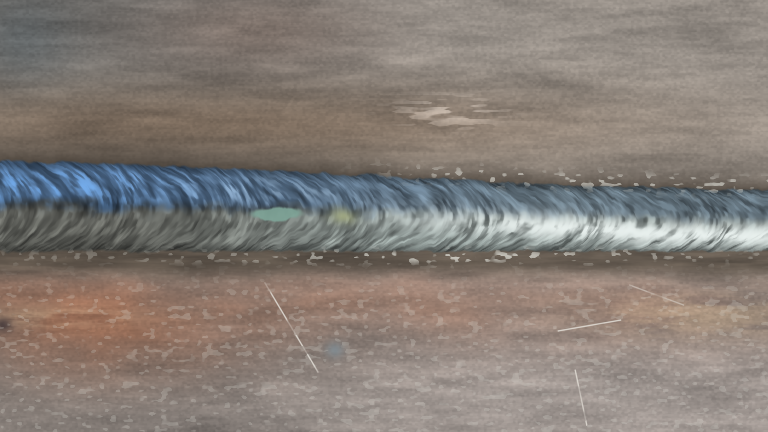
This texture is drawn by a Shadertoy shader. Its source:

```glsl
// A weld bead across rusty steel plate: blue upper flank, bright lower flank.
// Soft cellular noise is stretched along the plate and bent into ripples on the
// bead; scratches and spatter lie on top.

#define BEAD_LOW 0.418
#define BEAD_TOP 0.628
#define BEAD_TAPER 0.068
#define EDGE_ROUGH 0.014
#define RIPPLE_FREQ 62.0
#define RIPPLE_BEND 0.32
#define BLUE_GLINT 0.85
#define WHITE_GLINT 0.95
#define RUST 0.55
#define ASPECT vec2(16.0 / 9.0, 1.0)

vec2 hash2(vec2 p) {
    vec3 q = fract(p.xyx * vec3(0.1031, 0.1030, 0.0973));
    q += dot(q, q.yzx + 33.33);
    return fract((q.xx + q.yz) * q.zy);
}

// Cellular noise with soft blending between the cell values
float cells(vec2 p) {
    vec2 base = floor(p), f = p - base;
    float sum = 0.0, total = 0.0;
    for (int k = 0; k < 9; k++) {
        vec2 o = vec2(k % 3, k / 3) - 1.0;
        vec2 h = hash2(base + o + 100.0);
        vec2 d = o + 0.2 + 0.6 * h - f;
        float w = exp(-5.0 * dot(d, d));
        sum += w * fract(h.x * 7.3 + h.y * 13.7);
        total += w;
    }
    return sum / total;
}

float layered(vec2 p) {
    float sum = 0.0, amp = 0.5;
    for (int i = 0; i < 4; i++) {
        sum += amp * cells(p);
        p = mat2(1.9, 0.3, -0.3, 1.9) * p + 17.0;
        amp *= 0.55;
    }
    return sum;
}

float band(float x, float centre, float width) {
    float d = (x - centre) / width;
    return exp(-d * d);
}

float blob(vec2 p, float x, float y, float w, float h) {
    return band(p.x, x, w) * band(p.y, y, h);
}

float scratch(vec2 uv, vec2 a, vec2 b) {
    vec2 ab = (b - a) * ASPECT, d = (uv - a) * ASPECT;
    float t = clamp(dot(d, ab) / dot(ab, ab), 0.0, 1.0);
    float soft = 0.7 / iResolution.y;
    return 1.0 - smoothstep(0.0016 - soft, 0.0016 + soft, length(d - ab * t));
}

vec3 plate(vec2 uv, vec2 p, float top) {
    float mottle = layered(p * vec2(3.0, 7.0));
    float streak = layered(p * vec2(7.0, 48.0) + 9.0);
    float grain = cells(p * vec2(150.0, 190.0));
    float right = smoothstep(0.0, 0.75, uv.x);

    // Upper plate: cool grey, warming towards the weld
    vec3 upper = mix(vec3(0.43, 0.425, 0.415), vec3(0.61, 0.58, 0.55), right);
    upper = mix(upper, vec3(0.53, 0.445, 0.37), 0.75 * blob(uv, 0.25, 0.71, 0.6, 0.1));
    upper = mix(upper, vec3(0.5, 0.42, 0.38), 0.5 * blob(uv, 0.33, 0.93, 0.16, 0.1));
    upper = mix(upper, vec3(0.38, 0.42, 0.44), 0.5 * blob(uv, 0.03, 0.91, 0.06, 0.09));

    // Lower plate: rust below the weld, pale grey at the bottom
    vec3 lower = mix(vec3(0.49, 0.46, 0.44), vec3(0.63, 0.595, 0.575), right);
    float rust = band(uv.y, 0.29, 0.1) * (1.0 - 0.35 * uv.x) + 0.7 * blob(uv, 0.15, 0.19, 0.17, 0.09);
    lower = mix(lower, vec3(0.56, 0.4, 0.32), min(rust * RUST * (0.4 + 1.4 * mottle), 1.0));
    float tan_ = 0.55 * blob(uv, 0.93, 0.27, 0.15, 0.05) + 0.5 * blob(uv, 0.04, 0.265, 0.12, 0.025);
    lower = mix(lower, vec3(0.7, 0.61, 0.5), tan_ * smoothstep(0.2, 0.6, streak));

    float side = step(0.5, uv.y);
    vec3 col = mix(lower, upper, side);
    col *= 1.0 + 0.32 * (mottle - 0.5) + 0.3 * (streak - 0.5) + 0.1 * (grain - 0.5);
    float worn = smoothstep(0.52, 0.72, cells(p * vec2(22.0, 150.0)));
    col += 0.22 * worn * blob(uv, 0.585, 0.74, 0.07, 0.035);

    // Scorched shadow on both sides of the bead
    float above = exp(-max(uv.y - top, 0.0) / 0.038);
    col = mix(col, vec3(0.27, 0.235, 0.2), 0.75 * above * side);
    float below = 1.0 - smoothstep(0.025, 0.085, BEAD_LOW - uv.y + 0.03 * (mottle - 0.5));
    return mix(col, vec3(0.34, 0.305, 0.265) * (0.7 + 0.6 * streak), 0.85 * below * (1.0 - side));
}

vec3 bead(float x, float v, vec2 p) {
    // Ripples bulge to the right
    float along = RIPPLE_FREQ * (p.x + RIPPLE_BEND * (v - 0.5) * (v - 0.5) + 0.012 * sin(p.x * 23.0));
    float tone = 0.55 * cells(vec2(along, v * 5.0)) + 0.45 * cells(vec2(along * 2.3, v * 11.0) + 31.0);
    float patches = layered(p * vec2(13.0, 26.0) + 4.0);
    vec3 top = mix(vec3(0.29, 0.4, 0.53), vec3(0.37, 0.43, 0.47), smoothstep(0.1, 0.75, x));
    vec3 low = mix(vec3(0.37, 0.375, 0.355), vec3(0.52, 0.56, 0.55), smoothstep(0.12, 0.6, x));
    vec3 col = mix(low, top, smoothstep(0.42, 0.62, v + 0.2 * (patches - 0.5)));
    col *= 0.55 + 0.9 * tone;
    col *= 1.0 - 0.3 * band(v, 0.53, 0.07) * (1.0 - smoothstep(0.3, 0.6, x));

    // Blue glints at the upper left, white sheen along the lower right
    vec3 glint = mix(vec3(0.46, 0.69, 0.95), vec3(0.72, 0.8, 0.86), smoothstep(0.1, 0.4, x));
    float blue = band(v, 0.74, 0.17) * (1.0 - smoothstep(0.12, 0.62, x));
    col = mix(col, glint, BLUE_GLINT * blue * smoothstep(0.4, 0.72, 0.6 * tone + 0.4 * patches));
    float sheen = band(v, 0.47 - 0.22 * smoothstep(0.45, 1.0, x), 0.19) * smoothstep(0.38, 0.74, x);
    col = mix(col, vec3(0.92, 0.95, 0.94), WHITE_GLINT * sheen * smoothstep(0.18, 0.58, 0.5 * (tone + patches)));

    // Slag stains on the ridge
    float slag = smoothstep(0.3, 0.6, blob(vec2(x, v), 0.36, 0.47, 0.036, 0.09));
    col = mix(col, vec3(0.5, 0.65, 0.6), 0.9 * slag);
    col = mix(col, vec3(0.66, 0.69, 0.5), 0.7 * blob(vec2(x, v), 0.447, 0.46, 0.016, 0.09));
    return col * (0.72 + 0.28 * smoothstep(0.5, 0.37, abs(v - 0.5)));
}

void mainImage(out vec4 fragColor, in vec2 fragCoord) {
    vec2 uv = fragCoord / iResolution.xy, p = uv * ASPECT;
    float rough = EDGE_ROUGH * (layered(p * vec2(30.0, 12.0)) - 0.5);
    float top = BEAD_TOP - BEAD_TAPER * smoothstep(-0.1, 1.05, uv.x) + rough;
    float low = BEAD_LOW + rough;
    vec3 col = plate(uv, p, top);

    // Scratches and stains
    float marks = scratch(uv, vec2(0.345), vec2(0.414, 0.139))
        + scratch(uv, vec2(0.727, 0.234), vec2(0.808, 0.259))
        + scratch(uv, vec2(0.749, 0.143), vec2(0.764, 0.016))
        + 0.6 * scratch(uv, vec2(0.82, 0.34), vec2(0.89, 0.294));
    marks *= 0.35 + 0.6 * smoothstep(0.3, 0.55, cells(p * 45.0));
    col = mix(col, vec3(0.86, 0.84, 0.81), min(marks, 1.0));
    col = mix(col, vec3(0.5, 0.55, 0.58), 0.8 * blob(uv, 0.436, 0.19, 0.012, 0.018));
    col = mix(col, vec3(0.25, 0.21, 0.22), 0.8 * blob(uv, 0.004, 0.248, 0.012, 0.016));

    // Bead, then spatter
    float v = (uv.y - low) / (top - low);
    col = mix(col, bead(uv.x, v, p), smoothstep(0.52, 0.48, abs(v - 0.5)));
    float spatter = band(uv.y, low - 0.012, 0.017) * (0.35 + 0.65 * band(uv.x, 0.6, 0.25))
        + 0.8 * band(uv.y, top + 0.012, 0.02) * smoothstep(0.4, 0.65, uv.x)
        + 0.3 * smoothstep(0.4, 0.3, uv.y);
    float speck = smoothstep(0.7, 0.88, cells(p * vec2(75.0, 130.0) + 50.0));
    col = mix(col, vec3(0.85, 0.85, 0.82), 0.8 * speck * min(spatter, 1.0));
    fragColor = vec4(clamp(col, 0.0, 1.0), 1.0);
}
```
